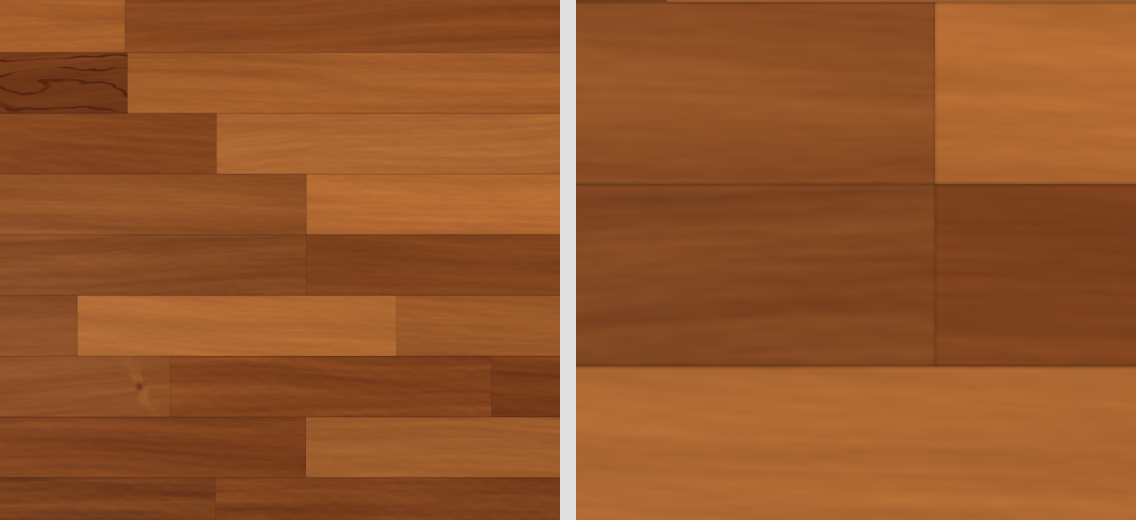
Left: the whole. Right: its middle third, enlarged.
This texture is drawn by a Shadertoy shader. Its source:

```glsl
const float ROW_PITCH = 0.1168;
const float TOP_ROW = 0.101;

// End joints of each row, top to bottom, as fractions of the width
const vec2 JOINTS[9] = vec2[9](
    vec2(0.223, 2.0), vec2(0.228, 2.0), vec2(0.387, 2.0),
    vec2(0.547, 2.0), vec2(0.547, 2.0), vec2(0.138, 0.708),
    vec2(0.304, 0.878), vec2(0.546, 2.0), vec2(0.385, 2.0));

// Lightness of the boards in each row, left to right
const vec3 TONES[9] = vec3[9](
    vec3(0.76, 0.30, 0.0), vec3(0.10, 0.70, 0.0), vec3(0.32, 0.80, 0.0),
    vec3(0.42, 0.90, 0.0), vec3(0.30, 0.22, 0.0), vec3(0.34, 0.82, 0.56),
    vec3(0.34, 0.29, 0.13), vec3(0.23, 0.64, 0.0), vec3(0.12, 0.28, 0.0));

float hash(vec2 p) {
    return fract(sin(dot(p, vec2(127.1, 311.7))) * 43758.545);
}

float noise(vec2 p) {
    vec2 i = floor(p), f = fract(p);
    f = f * f * (3.0 - 2.0 * f);
    return mix(mix(hash(i), hash(i + vec2(1, 0)), f.x),
               mix(hash(i + vec2(0, 1)), hash(i + vec2(1, 1)), f.x), f.y);
}

float fbm(vec2 p) {
    float sum = 0.0, amp = 0.5;
    for (int i = 0; i < 4; i++) {
        sum += amp * noise(p);
        p = p * 2.03 + 17.3;
        amp *= 0.5;
    }
    return sum;
}

vec3 woodColor(float tone) {
    vec3 dark = vec3(0.43, 0.215, 0.095);
    vec3 mid = vec3(0.57, 0.32, 0.147);
    vec3 light = vec3(0.73, 0.445, 0.215);
    return tone < 0.45 ? mix(dark, mid, max(tone, -0.3) / 0.45)
                       : mix(mid, light, (tone - 0.45) / 0.55);
}

// Long streaks, narrow bands and short pores along a slanted grain
float grain(vec2 p, float seed, float slope) {
    vec2 q = p + seed * vec2(7.3, 3.1);
    q.y += slope * p.x + 0.025 * noise(vec2(q.x * 3.0, q.y * 9.0));
    float streaks = fbm(vec2(q.x * 1.6, q.y * 34.0)) - 0.47;
    float bands = fbm(vec2(q.x * 5.0, q.y * 110.0)) - 0.47;
    float pores = noise(vec2(q.x * 55.0, q.y * 260.0)) - 0.5;
    return 0.55 * streaks + 0.32 * bands + 0.08 * pores;
}

// Dark winding veins
float veins(vec2 p, float frequency) {
    float bend = fbm(p * vec2(7.0, 20.0));
    float wave = sin(p.y * frequency + bend * 16.0);
    return smoothstep(0.72, 1.0, wave) * noise(p * vec2(30.0, 60.0));
}

// Small dark eye with a pale flare around it
float knot(vec2 p, vec2 center, float size) {
    vec2 d = (p - center) / size;
    float eye = exp(-dot(d, d) * 5.0);
    float spread = d.x + 0.5 * d.y + 1.2 * (noise(d * 1.5 + 4.0) - 0.5);
    float flare = exp(-spread * spread * 3.0 - d.y * d.y * 0.12);
    return 0.22 * flare - 0.6 * eye;
}

float seam(float dist, float width) {
    return 1.0 - smoothstep(0.0, width, abs(dist));
}

vec3 floorColor(vec2 uv, float aspect) {
    vec2 p = vec2(uv.x * aspect, uv.y);

    // Locate the board
    float rowPos = (1.0 - uv.y - TOP_ROW) / ROW_PITCH + 1.0;
    int row = clamp(int(floor(rowPos)), 0, 8);
    vec2 joints = JOINTS[row];
    int board = int(step(joints.x, uv.x) + step(joints.y, uv.x));
    vec2 id = vec2(float(board), float(row));
    float seed = hash(id + 2.7);
    float tone = TONES[row][board];

    // Grain, with veins on the darkest short board and one knot
    float slope = (hash(id + 9.1) - 0.5) * 0.16;
    tone += grain(p, seed * 9.0 + id.y, slope) * mix(0.75, 1.1, seed);
    if (row == 1 && board == 0) tone -= 0.75 * veins(p, 190.0);
    if (row == 6 && board == 0) tone += knot(p, vec2(0.25 * aspect, 0.256), 0.017);
    vec3 col = woodColor(tone);
    col *= 1.0 + (hash(id + 5.5) - 0.5) * vec3(0.02, -0.04, -0.12);

    // Thin seams
    float rowSeam = seam((fract(rowPos + 0.5) - 0.5) * ROW_PITCH, 0.0025);
    float endSeam = max(seam(uv.x - joints.x, 0.002), seam(uv.x - joints.y, 0.002));
    col *= 1.0 - 0.17 * rowSeam - 0.09 * endSeam;

    // Soft pale sheen at the left
    vec2 sheen = (uv - vec2(0.05, 0.38)) / vec2(0.28, 0.3);
    return col + vec3(0.025, 0.025, 0.03) * exp(-dot(sheen, sheen));
}

void mainImage(out vec4 fragColor, in vec2 fragCoord) {
    float aspect = iResolution.x / iResolution.y;
    vec3 sum = vec3(0.0);
    // Four samples per pixel smooth the board edges
    for (int i = 0; i < 4; i++) {
        vec2 offset = vec2(float(i % 2), float(i / 2)) * 0.5 - 0.25;
        sum += floorColor((fragCoord + offset) / iResolution.xy, aspect);
    }
    fragColor = vec4(sum * 0.25, 1.0);
}
```
